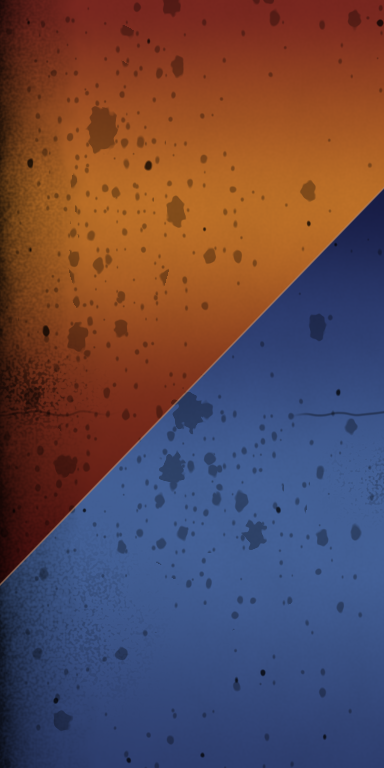
This background is drawn by a WebGL 2 fragment shader. Its source:

```glsl
#version 300 es
precision highp float;
// Weathered orange and navy halves split by a diagonal, with ink splatter and worn edges.
uniform vec2 u_resolution;
out vec4 fragColor;

float hash(vec2 p) {
    vec3 q = fract(p.xyx * vec3(0.1031, 0.1030, 0.0973));
    q += dot(q, q.yzx + 33.33);
    return fract((q.x + q.y) * q.z);
}

vec2 hash2(vec2 p) {
    return vec2(hash(p), hash(p + 71.7));
}

float corner(vec2 cell, vec2 f, vec2 o) {
    float angle = 6.2832 * hash(cell + o);
    return dot(vec2(cos(angle), sin(angle)), f - o);
}

// Gradient noise, roughly -0.7 to 0.7
float noise(vec2 p) {
    vec2 c = floor(p), f = fract(p);
    vec2 u = f * f * f * (f * (f * 6.0 - 15.0) + 10.0);
    return mix(mix(corner(c, f, vec2(0, 0)), corner(c, f, vec2(1, 0)), u.x),
               mix(corner(c, f, vec2(0, 1)), corner(c, f, vec2(1, 1)), u.x), u.y);
}

float fbm(vec2 p) {
    float sum = 0.0, amp = 0.6;
    for (int i = 0; i < 5; i++) {
        sum += amp * noise(p);
        p = p * 2.03 + 17.3;
        amp *= 0.6;
    }
    return sum;
}

float glow(vec2 p, vec2 center, vec2 size) {
    vec2 q = (p - center) / size;
    return exp(-dot(q, q));
}

// Ragged elliptical ink stain
float blot(vec2 p, vec2 center, vec2 radius, float ragged, float px) {
    float d = length((p - center) / radius) - 1.0 + ragged * noise(p * 55.0);
    float soft = px / radius.x;
    return 1.0 - smoothstep(-soft, soft, d);
}

// One jittered droplet per cell, kept where the density allows
float droplets(vec2 p, float scale, float density, float px) {
    vec2 grid = p * vec2(scale, scale * 0.72);
    vec2 cell = floor(grid);
    vec2 rnd = hash2(cell + scale);
    vec2 center = (cell + 0.28 + 0.44 * rnd) / vec2(scale, scale * 0.72);
    float size = mix(0.07, 0.23, pow(hash(cell + 9.1), 1.5)) / scale;
    vec2 radius = size * vec2(1.0, mix(1.1, 1.7, rnd.x));
    return blot(p, center, radius, 0.45, px) * step(hash(cell + 43.0), density);
}

vec3 orangeRamp(float y) {
    vec3 c = mix(vec3(0.31, 0.06, 0.06), vec3(0.46, 0.16, 0.10), smoothstep(0.45, 0.95, y));
    c = mix(c, vec3(0.73, 0.43, 0.15), smoothstep(0.86, 1.46, y));
    c = mix(c, vec3(0.60, 0.29, 0.13), smoothstep(1.46, 1.80, y));
    return mix(c, vec3(0.47, 0.15, 0.12), smoothstep(1.70, 2.0, y));
}

vec3 blueRamp(float y) {
    vec3 c = mix(vec3(0.17, 0.23, 0.42), vec3(0.26, 0.375, 0.59), smoothstep(-0.12, 0.62, y));
    c = mix(c, vec3(0.17, 0.23, 0.43), smoothstep(0.72, 1.24, y));
    return mix(c, vec3(0.09, 0.11, 0.27), smoothstep(1.15, 1.50, y));
}

void main() {
    vec2 p = gl_FragCoord.xy / u_resolution * vec2(1.0, 2.0);
    float px = 1.0 / u_resolution.x;

    // Diagonal split: positive above the line
    float side = (p.y - 0.477 - 1.034 * p.x) / 1.438;
    float upper = smoothstep(-px, px, side);
    vec3 color = mix(blueRamp(p.y), orangeRamp(p.y), upper);

    // Worn left margin and grainy patches
    float clouds = fbm(p * vec2(7.0, 5.0));
    float grain = noise(p * 130.0) + 0.6 * noise(p * 67.0);
    float rim = exp(-p.x / 0.045);
    float margin = 1.0 - smoothstep(0.02, 0.27, p.x + 0.16 * clouds);
    float wear = 0.48 * rim + margin * (0.22 + 0.30 * clouds + 0.16 * grain);
    float patches = 0.5 * glow(p, vec2(0.97, 0.75), vec2(0.10, 0.09))
                  + 0.7 * glow(p, vec2(0.12, 0.98), vec2(0.12, 0.09))
                  + 0.4 * glow(p, vec2(0.24, 0.38), vec2(0.15, 0.20));
    wear += patches * smoothstep(-0.1, 0.6, grain + clouds) * 0.45;
    color *= 1.0 - clamp(wear, 0.0, 0.75);
    color *= 1.0 + 0.035 * clouds + 0.018 * grain;

    // Scattered droplets gather around two clusters
    float density = 0.07 + 0.50 * glow(p, vec2(0.28, 1.52), vec2(0.20, 0.40))
                  + 0.65 * glow(p, vec2(0.54, 0.73), vec2(0.22, 0.23))
                  + 0.25 * glow(p, vec2(0.15, 0.95), vec2(0.20, 0.40));
    float ink = 0.0;
    for (int i = 0; i < 4; i++) {
        float scale = 8.0 * pow(1.7, float(i));
        ink = max(ink, droplets(p + 0.37 * float(i), scale, density * 0.8, px));
    }

    // Large stains
    ink = max(ink, blot(p, vec2(0.266, 1.662), vec2(0.037, 0.060), 0.35, px));
    ink = max(ink, blot(p, vec2(0.490, 0.928), vec2(0.038, 0.048), 0.70, px));
    ink = max(ink, blot(p, vec2(0.537, 0.932), vec2(0.017, 0.022), 0.40, px));
    ink = max(ink, blot(p, vec2(0.448, 0.780), vec2(0.031, 0.036), 0.70, px));
    ink = max(ink, blot(p, vec2(0.665, 0.610), vec2(0.025, 0.038), 0.75, px));
    ink = max(ink, blot(p, vec2(0.715, 1.952), vec2(0.013, 0.022), 0.30, px));
    color *= 1.0 - 0.31 * ink;
    color *= 1.0 - 0.75 * droplets(p + 3.1, 26.0, 0.018, px);

    // Hairline crack and the pale seam
    float crackGap = abs(p.y - 0.924 - 0.012 * noise(vec2(p.x * 18.0, 2.5)));
    float crack = 1.0 - smoothstep(0.0, 0.003 + px, crackGap);
    crack *= smoothstep(0.75, 0.82, p.x) + 1.0 - smoothstep(0.10, 0.34, p.x);
    color *= 1.0 - 0.35 * crack;
    float seam = 1.0 - smoothstep(0.0, 0.0015 + px, abs(side));
    color = mix(color, vec3(0.78, 0.58, 0.44), 0.55 * seam);
    fragColor = vec4(color, 1.0);
}
```
